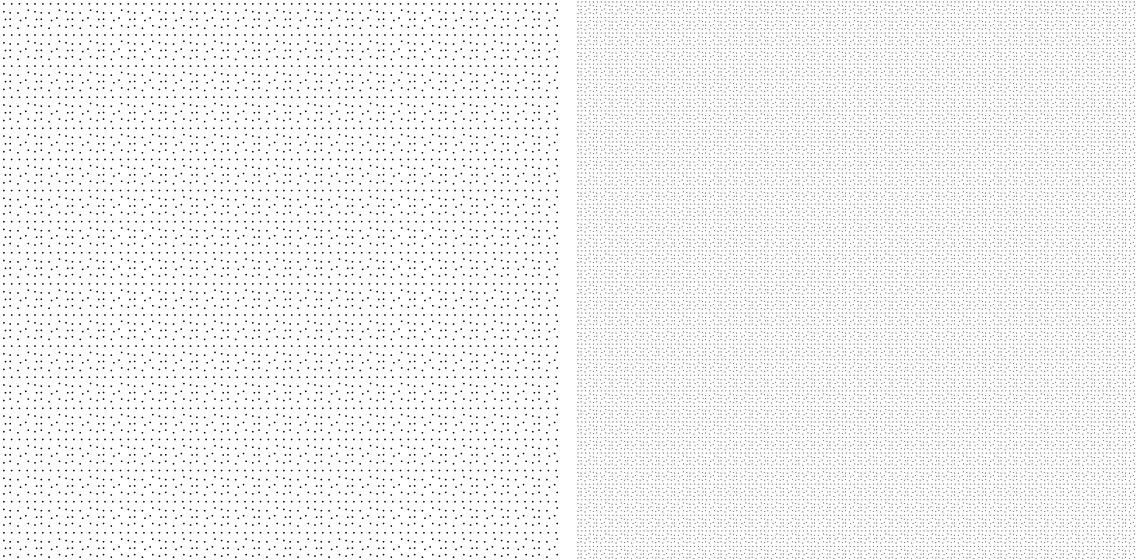
Left, the tile; right, the same tile 2 across and 2 down.
Reproduce this pattern procedurally as a Shadertoy shader.

```glsl
// A fine stipple of small dark dots on white: a block of four by four dots,
// each nudged from its grid point, repeats 18 times across and down.
// One dot per grid cell, drawn as a smoothed disc; whole repeats make it tile.

const float REPEATS = 18.0;        // blocks along each side
const float DOTS_PER_BLOCK = 4.0;  // dots along each side of a block
const float DOT_RADIUS = 0.107;    // in grid cells
const float NUDGE_UNIT = 1.0 / 16.0;
const vec3 PAPER = vec3(1.0);
const vec3 INK = vec3(0.05);

// Nudges in sixteenths of a cell: one column per row of dots, top row first
const mat4 NUDGE_X = mat4(0.0,  0.0,  0.0,  0.0,
                          0.0, -3.0, -3.0,  2.3,
                          3.3, -3.0,  2.2, -3.0,
                          0.0, -3.0, -3.0,  2.3);
const mat4 NUDGE_Y = mat4(0.0,  0.0,  0.0,  0.0,
                          0.0,  2.5,  2.7, -3.0,
                          0.0, -0.5,  2.2, -3.0,
                          0.0, -3.0,  2.2, -3.0);

// Offset of the dot from the middle of its cell
vec2 dotNudge(vec2 cell) {
    ivec2 k = ivec2(mod(cell, DOTS_PER_BLOCK));
    return NUDGE_UNIT * vec2(NUDGE_X[k.y][k.x], NUDGE_Y[k.y][k.x]);
}

// Share of a pixel covered by a disc
float discCoverage(vec2 p, float radius, float pixel) {
    return clamp(0.5 + (radius - length(p)) / pixel, 0.0, 1.0);
}

void mainImage(out vec4 fragColor, in vec2 fragCoord) {
    // Grid space, with rows counted from the top
    float cells = REPEATS * DOTS_PER_BLOCK;
    vec2 uv = fragCoord / iResolution.xy;
    vec2 p = vec2(uv.x, 1.0 - uv.y) * cells;
    float pixel = cells / min(iResolution.x, iResolution.y);

    // The single dot of this cell
    vec2 cell = floor(p);
    vec2 local = p - cell - 0.5 - dotNudge(cell);
    float ink = discCoverage(local, DOT_RADIUS, pixel);

    fragColor = vec4(mix(PAPER, INK, ink), 1.0);
}
```
